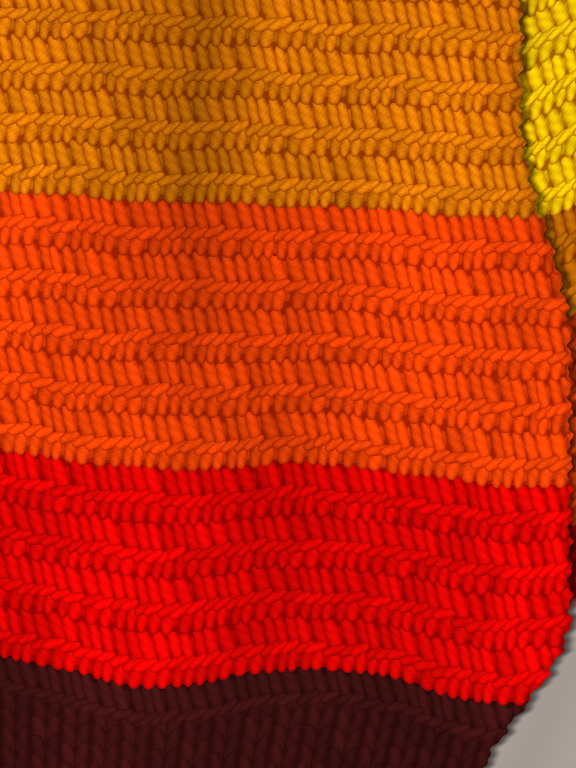
Write a WebGL 2 fragment shader that draws this texture.

```glsl
#version 300 es
precision highp float;

#define STITCH 0.0172
#define ROW 0.0685
#define FIRST_ROW 0.248
#define FOLD 0.022
#define JITTER 0.3
#define RIB 0.04
#define YELLOW vec3(1.0, 0.82, 0.02)
#define GOLD vec3(0.92, 0.51, 0.025)
#define ORANGE vec3(1.02, 0.29, 0.025)
#define RED vec3(0.96, 0.025, 0.015)
#define MAROON vec3(0.28, 0.085, 0.08)
#define WALL vec3(0.65, 0.61, 0.58)

uniform vec2 u_resolution;
out vec4 fragColor;

float hash(vec2 p) {
  return fract(sin(dot(p, vec2(127.1, 311.7))) * 4375.85);
}

// Deep gaps lose green and blue faster than red
vec3 shade(vec3 yarn, float light) {
  return yarn * mix(vec3(0.62, 0.42, 0.5), vec3(1.0), light);
}

vec3 bodyYarn(float row) {
  return row < 0.0 ? GOLD : row < 5.0 ? ORANGE : row < 9.0 ? RED : MAROON;
}

vec3 sleeveYarn(float row) {
  return row < 0.0 ? YELLOW : row < 2.0 ? GOLD * 0.85 : row < 6.0 ? ORANGE * 0.9 : RED * 0.6;
}

// One rounded, twisted strand laid over the colour below it
void strand(inout vec3 col, vec2 p, vec2 a, vec2 b, float radius, vec3 yarn, float aa) {
  vec2 axis = b - a;
  float along = clamp(dot(p - a, axis) / dot(axis, axis), 0.0, 1.0);
  vec2 off = p - a - axis * along;
  float r = radius * (0.8 + 0.2 * sin(3.1416 * along));
  float d = length(off);
  float side = (axis.x * off.y - axis.y * off.x) / (length(axis) * r);
  float ply = sin(along * length(axis) * 7.0 + side * 3.0)
            + 0.6 * sin(along * length(axis) * 17.0 - side * 6.0);
  float light = 1.0 - 0.72 * d * d / (r * r) - 0.14 * off.y / r + 0.08 * ply;
  col = mix(col, shade(yarn, clamp(light, 0.0, 1.15)), 1.0 - smoothstep(r - aa, r + aa, d));
}

// Alternating tall posts, slanted braid and short hanging posts
vec3 knit(vec2 c, bool sleeve, float aa) {
  float pitch = ROW / STITCH;
  float row = floor(c.y / pitch);
  vec3 col = shade(sleeve ? sleeveYarn(row) : bodyYarn(row), 0.05);
  for (int k = 0; k < 2; k++) {
    float id = row - float(k);
    vec3 base = sleeve ? sleeveYarn(id) : bodyYarn(id);
    // Uneven tension stretches and squeezes each row
    float u = c.x + hash(vec2(id, 3.0)) + 0.2 * sin(c.x * 0.9 + id * 2.3);
    float cell = floor(u);
    for (int layer = 0; layer < 3; layer++) {
      for (int i = -1; i <= 1; i++) {
        float n = cell + float(i);
        float h = hash(vec2(n, id + 40.0 * float(layer)));
        float g = hash(vec2(id + 17.0, n));
        vec3 yarn = base * (0.92 + 0.13 * h);
        vec2 p = vec2(u - n - 0.5, c.y - id * pitch);
        p += (vec2(h, g) - 0.5) * JITTER;
        if (layer == 0) {
          strand(col, p, vec2(0.42, 0.75), vec2(0.3, 1.9), 0.36, yarn * 0.84, aa);
          strand(col, p, vec2(-0.22, 0.38), vec2(0.2, 1.9), 0.5, yarn, aa);
        } else if (layer == 1) {
          strand(col, p, vec2(0.4, 2.8), vec2(0.5, 3.5), 0.36, yarn * 0.84, aa);
          strand(col, p, vec2(0.2, 2.7), vec2(-0.05, 3.75 + 0.3 * g), 0.47, yarn * 0.98, aa);
        } else {
          strand(col, p, vec2(-0.55, 2.72), vec2(0.45, 2.2), 0.39, yarn, aa);
        }
      }
    }
  }
  return col;
}

// Vertical ribs with paired slanting stitches
vec3 ribbing(vec2 q, float aa) {
  vec2 c = vec2(q.x + 0.5 * q.x * (q.y - 0.92), q.y) / RIB;
  float column = floor(c.x);
  vec2 p = vec2(fract(c.x) - 0.5, c.y * 1.6 + hash(vec2(column, 8.0)));
  float cell = floor(p.y);
  vec3 col = shade(MAROON, 0.2);
  for (int j = -1; j <= 1; j++) {
    float n = cell + float(j);
    vec3 yarn = MAROON * (0.88 + 0.16 * hash(vec2(column, n)));
    vec2 s = vec2(p.x, p.y - n);
    strand(col, s, vec2(-0.28, 0.0), vec2(-0.14, 1.0), 0.23, yarn, aa);
    strand(col, s, vec2(0.3, 0.0), vec2(0.18, 1.0), 0.23, yarn * 0.93, aa);
  }
  return col;
}

void main() {
  vec2 uv = gl_FragCoord.xy / u_resolution;
  float x = uv.x, y = 1.0 - uv.y;
  vec2 q = vec2(x * 0.75, y);
  float pixel = 1.0 / u_resolution.y;
  float aa = 0.7 * pixel / STITCH;

  // Rows tilt to the right and sag more towards the hem
  float sag = 0.035 * x + FOLD * y * y * sin(10.1 * (x - 0.1));
  sag += 0.0016 * sin(23.0 * x + 9.0 * y) + 0.001 * sin(47.0 * x - 31.0 * y);
  vec2 c = vec2(q.x, y - sag - FIRST_ROW) / STITCH;
  float row = c.y * STITCH / ROW;
  vec3 body = knit(c, false, aa);
  body = mix(body, ribbing(q, 0.7 * pixel / RIB), smoothstep(9.65, 9.8, row));

  // Soft folds across the cloth
  float fold = 0.96 + 0.05 * sin(8.0 * x - 3.0 * y + 2.6) + 0.03 * sin(17.0 * x + 5.0 * y);
  fold -= 0.14 * exp(-pow((x - 0.37 + 0.1 * y) * 14.0, 2.0)) * (1.0 - smoothstep(0.3, 0.7, y));
  body *= fold;

  // Scalloped side edge, with sleeve and wall behind it
  float edge = 0.905 + 0.085 * smoothstep(0.15, 0.45, y) - 0.17 * smoothstep(0.8, 1.05, y);
  edge += 0.004 * sin(row * 12.566) + 0.002 * sin(row * 31.0);
  float beyond = x - edge;
  vec3 sleeve = knit(c + vec2(0.0, 22.0 * (x - 0.95)), true, aa);
  vec3 wall = WALL * (1.0 + 0.02 * sin(40.0 * x + 25.0 * y));
  vec3 back = mix(sleeve, wall, smoothstep(0.77, 0.8, y));
  back *= 0.45 + 0.55 * smoothstep(0.0, 0.02, beyond);
  body *= 0.84 + 0.16 * smoothstep(0.0, 0.02, -beyond);
  fragColor = vec4(mix(body, back, smoothstep(-pixel, pixel, beyond)), 1.0);
}
```
